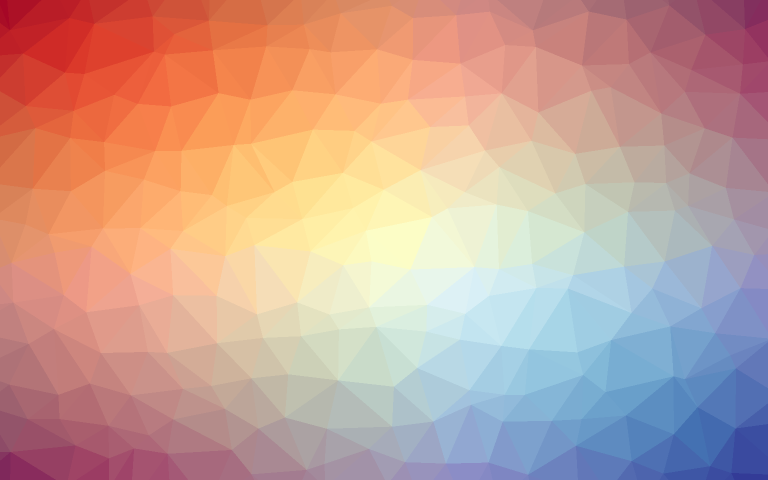
Write a WebGL 2 fragment shader that draws this background.

```glsl
#version 300 es
precision highp float;
// Low-poly mesh: a jittered grid is joined into Delaunay triangles, each filled flat.
// The fill blends one warm-to-cool ramp read along x with the same ramp read
// downwards, so the centre glows pale yellow and the corners turn deep.

#define ROWS 12.0        // grid cells per canvas height
#define JITTER 0.78      // point scatter within a cell, 0 to 1
#define SEED 37u         // choice of mesh
#define REACH 2          // cells searched to each side
#define MAX_PIVOTS 18    // limit of the triangle search
#define GAMMA 2.2
#define SAMPLES 2        // antialiasing samples per axis

const int SPAN = 2 * REACH + 1;
const int COUNT = SPAN * SPAN;

uniform vec2 u_resolution;
out vec4 fragColor;

const vec3 RAMP[11] = vec3[11](
  vec3(0.647, 0.000, 0.149), vec3(0.843, 0.188, 0.153), vec3(0.957, 0.427, 0.263),
  vec3(0.992, 0.682, 0.380), vec3(0.996, 0.878, 0.565), vec3(1.000, 1.000, 0.749),
  vec3(0.878, 0.953, 0.973), vec3(0.671, 0.851, 0.914), vec3(0.455, 0.678, 0.820),
  vec3(0.271, 0.459, 0.706), vec3(0.192, 0.212, 0.584));

const mat3 RGB_TO_XYZ = mat3(
  0.4124, 0.2126, 0.0193,
  0.3576, 0.7152, 0.1192,
  0.1805, 0.0722, 0.9505);

// Integer hash: two values in 0..1 for each grid cell
vec2 hash2(ivec2 cell) {
  uvec2 v = uvec2(cell + 64) * 1664525u + SEED * 1013904223u;
  v.x += v.y * 1664525u;
  v.y += v.x * 1664525u;
  v ^= v >> 16u;
  v.x += v.y * 1664525u;
  v.y += v.x * 1664525u;
  v ^= v >> 16u;
  return vec2(v & 65535u) / 65535.0;
}

float cross2(vec2 a, vec2 b) { return a.x * b.y - a.y * b.x; }

// Cube-root XYZ, where straight blends look perceptually even
vec3 toPerceptual(vec3 rgb) {
  return pow(RGB_TO_XYZ * pow(rgb, vec3(GAMMA)), vec3(1.0 / 3.0));
}

vec3 toRgb(vec3 c) {
  return pow(max(inverse(RGB_TO_XYZ) * (c * c * c), 0.0), vec3(1.0 / GAMMA));
}

vec3 ramp(float t) {
  float s = clamp(t, 0.0, 1.0) * 10.0;
  int i = min(int(s), 9);
  return mix(toPerceptual(RAMP[i]), toPerceptual(RAMP[i + 1]), s - float(i));
}

// Centroid of the Delaunay triangle around p. Lifted onto a paraboloid, that
// triangle is the lowest facet over p: pivot towards the point furthest below.
vec2 triangleCentre(vec2 p, vec2 points[COUNT]) {
  vec2 a = vec2(-20.0, -15.0), b = vec2(20.0, -15.0), c = vec2(0.0, 25.0);
  for (int k = 0; k < MAX_PIVOTS; k++) {
    vec2 ab = b - a, ac = c - a;
    float liftB = dot(b, b) - dot(a, a), liftC = dot(c, c) - dot(a, a);
    vec2 slope = vec2(liftB * ac.y - liftC * ab.y, ab.x * liftC - ac.x * liftB)
               / cross2(ab, ac);
    float base = dot(a, a) - dot(slope, a);
    float lowest = -1e-4;
    vec2 d = a;
    for (int i = 0; i < COUNT; i++) {
      vec2 q = points[i] - p;
      float height = dot(q, q - slope) - base;
      if (height < lowest) { lowest = height; d = q; }
    }
    if (lowest > -2e-4) break;
    // Keep the two vertices whose triangle with d still holds p
    float sideA = cross2(a, d), sideB = cross2(b, d), sideC = cross2(c, d);
    if (sideB <= 0.0 && sideC >= 0.0) a = d;
    else if (sideC <= 0.0 && sideA >= 0.0) b = d;
    else c = d;
  }
  return p + (a + b + c) / 3.0;
}

void main() {
  float scale = ROWS / u_resolution.y;
  vec2 extent = u_resolution * scale;

  // Scattered points around this pixel
  ivec2 home = ivec2(floor(gl_FragCoord.xy * scale));
  vec2 points[COUNT];
  for (int i = 0; i < COUNT; i++) {
    ivec2 cell = home + ivec2(i % SPAN, i / SPAN) - REACH;
    points[i] = vec2(cell) + 0.5 + JITTER * (hash2(cell) - 0.5);
  }

  // Flat triangle fills, averaged for smooth edges
  vec3 sum = vec3(0.0);
  for (int i = 0; i < SAMPLES * SAMPLES; i++) {
    vec2 offset = (vec2(i % SAMPLES, i / SAMPLES) + 0.5) / float(SAMPLES) - 0.5;
    vec2 t = triangleCentre((gl_FragCoord.xy + offset) * scale, points) / extent;
    sum += toRgb(mix(ramp(t.x), ramp(1.0 - t.y), 0.5));
  }
  fragColor = vec4(sum / float(SAMPLES * SAMPLES), 1.0);
}
```
